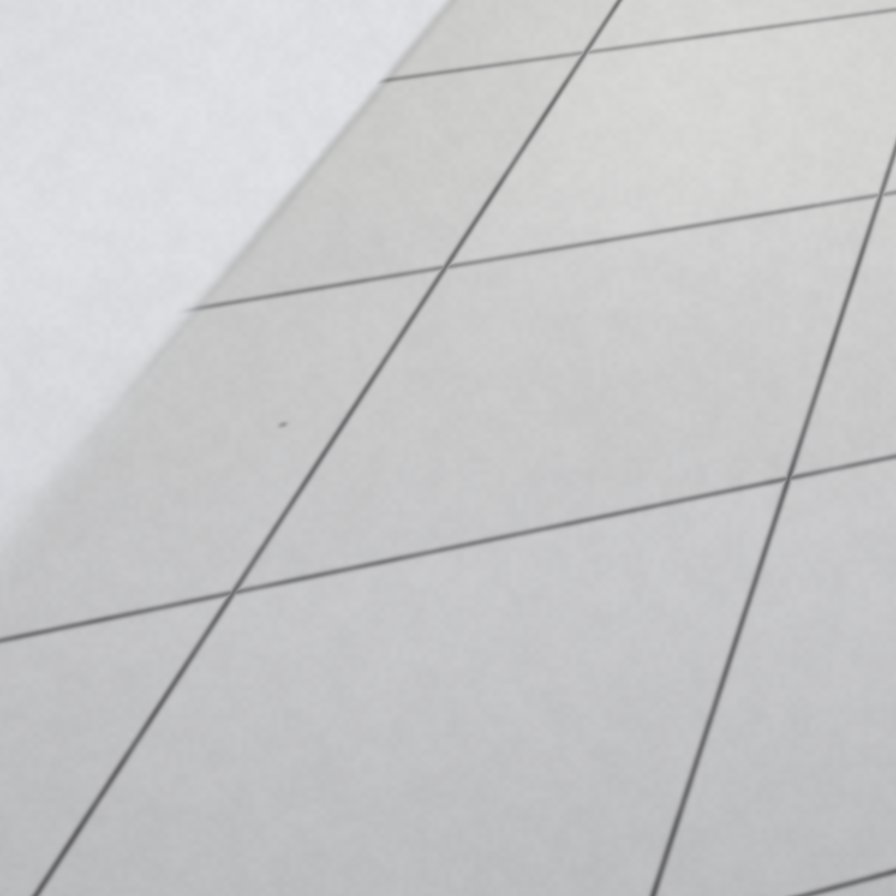
Reproduce this texture procedurally as a WebGL 1 fragment shader.

```glsl
precision highp float;
// Pale floor tiles in perspective with dark thin joints, beside a soft white wall.
uniform vec2 u_resolution;

// Perspective of the tile grid: corner of tile (0,0), its two edges, foreshortening
const vec2 GRID_ORIGIN = vec2(0.2604, 0.3385);
const vec2 EDGE_ACROSS = vec2(0.6921, 0.1658);
const vec2 EDGE_AWAY = vec2(0.3656, 0.5449);
const vec2 FORESHORTEN = vec2(0.0821, 0.2587);
const float WALL_POSITION = -0.523;   // in tiles, left of the first joint

const vec3 FLOOR_NEAR = vec3(0.730, 0.732, 0.742);
const vec3 FLOOR_MID = vec3(0.782, 0.783, 0.788);
const vec3 FLOOR_FAR = vec3(0.818, 0.817, 0.814);
const vec3 WALL_LOW = vec3(0.835, 0.845, 0.860);
const vec3 WALL_HIGH = vec3(0.868, 0.874, 0.886);
const vec3 JOINT_COLOR = vec3(0.385, 0.385, 0.392);

const vec2 JOINT_WIDTH = vec2(0.0038, 0.0036);
const vec2 JOINT_NEAR = vec2(0.92, 0.86);   // joint strength at the bottom
const vec2 JOINT_FAR = vec2(0.76, 0.42);    // joint strength at the top
const float TILE_VARIATION = 0.012;
const float GRAIN = 0.016;
const float MOTTLE = 0.014;
const vec2 SPECK = vec2(0.316, 0.526);

float hash(vec2 p) {
  vec3 q = fract(vec3(p.xyx) * 0.1031);
  q += dot(q, q.yzx + 33.33);
  return fract((q.x + q.y) * q.z);
}

float noise(vec2 p) {
  vec2 i = floor(p), f = fract(p);
  f = f * f * (3.0 - 2.0 * f);
  return mix(mix(hash(i), hash(i + vec2(1.0, 0.0)), f.x),
             mix(hash(i + vec2(0.0, 1.0)), hash(i + 1.0), f.x), f.y);
}

// Canvas point to tile coordinates
vec2 tileCoords(vec2 p) {
  vec2 a = EDGE_ACROSS - p * FORESHORTEN.x;
  vec2 b = EDGE_AWAY - p * FORESHORTEN.y;
  vec2 r = p - GRID_ORIGIN;
  return vec2(r.x * b.y - r.y * b.x, a.x * r.y - a.y * r.x) / (a.x * b.y - a.y * b.x);
}

float bell(float d, float width) {
  return exp(-d * d / (width * width));
}

vec3 floorColor(vec2 p, vec2 tile) {
  vec3 c = mix(FLOOR_NEAR, FLOOR_MID, smoothstep(-0.1, 0.45, p.y));
  c = mix(c, FLOOR_FAR, smoothstep(0.35, 0.95, p.y));
  c += 0.022 * bell(length(p - vec2(0.80, 0.88)), 0.24);          // reflected light
  c -= 0.018 * (1.0 - smoothstep(-0.5, 0.35, tile.x));            // shade near the wall
  return c + TILE_VARIATION * (hash(floor(tile) + 17.0) - 0.5);
}

void main() {
  vec2 p = gl_FragCoord.xy / u_resolution;
  vec2 tile = tileCoords(p);

  // Tile units per canvas unit, so that widths are measured on the canvas
  const float STEP = 0.002;
  vec2 dx = (tileCoords(p + vec2(STEP, 0.0)) - tile) / STEP;
  vec2 dy = (tileCoords(p + vec2(0.0, STEP)) - tile) / STEP;
  vec2 density = sqrt(dx * dx + dy * dy);

  vec3 ground = floorColor(p, tile);

  // Joints: thinner and fainter with distance, slightly uneven
  vec2 jointDist = abs(tile - floor(tile + 0.5)) / density;
  vec2 width = JOINT_WIDTH * mix(1.05, 0.78, p.y);
  vec2 strength = mix(JOINT_NEAR, JOINT_FAR, p.y) * (0.9 + 0.2 * noise(p * 28.0));
  float across = bell(jointDist.x, width.x) * strength.x;
  float away = bell(jointDist.y, width.y) * strength.y;
  ground = mix(ground, JOINT_COLOR, max(across, away));

  // Small dark speck
  vec2 s = p - SPECK;
  ground -= 0.17 * bell(length(vec2(s.x - s.y * 0.5, s.y * 1.4)), 0.0048);

  // Wall with a soft edge, blurrier towards the viewer
  vec3 wall = mix(WALL_LOW, WALL_HIGH, smoothstep(0.4, 0.85, p.y));
  wall -= 0.015 * smoothstep(0.25, 0.0, p.x) * smoothstep(0.7, 1.0, p.y);
  float wallDist = (tile.x - WALL_POSITION) / density.x;
  float blur = mix(0.032, 0.006, smoothstep(0.4, 0.85, p.y));
  vec3 color = mix(wall, ground, smoothstep(-blur, blur, wallDist));
  color -= 0.055 * bell(wallDist - 0.003, 0.006) * smoothstep(0.4, 0.75, p.y);

  // Surface grain and broad mottling
  color += GRAIN * (noise(p * 150.0) - 0.5) + MOTTLE * (noise(p * 45.0 + 9.0) - 0.5);
  gl_FragColor = vec4(color, 1.0);
}
```
